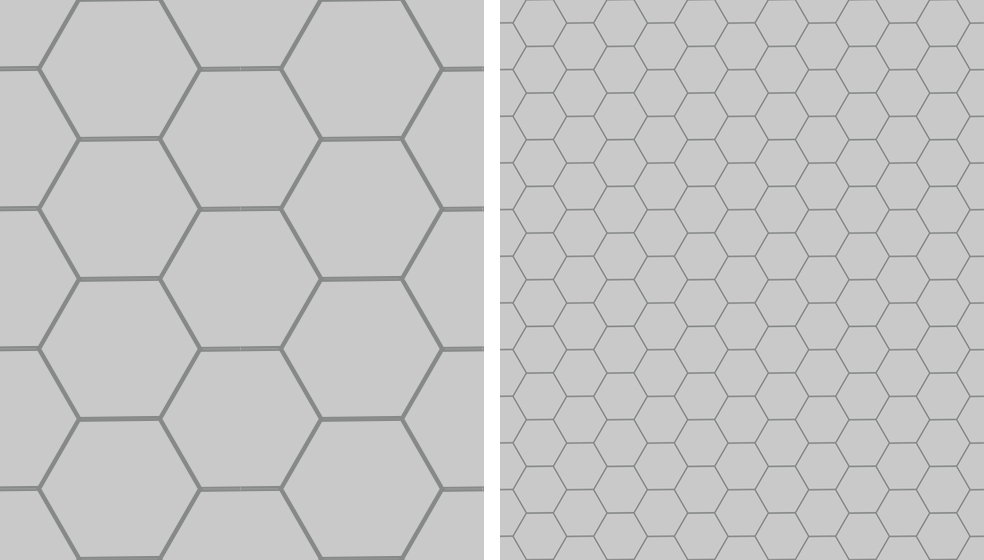
Left: one tile. Right: repeated 3 by 3.
This pattern is drawn by a Shadertoy shader. Its source:

```glsl
// Flat grey honeycomb, two columns pairs across and four cells down.
// Two interleaved lattices pick the nearest hexagon centre; distances to its
// sides give the joints, and level joints carry a thin paler streak.

float coverage(float dist, float halfWidth, float pixel) {
    return clamp(0.5 + (halfWidth - dist) / pixel, 0.0, 1.0);
}

void mainImage(out vec4 fragColor, in vec2 fragCoord) {
    vec2 uv = fragCoord / iResolution.xy;
    vec2 p = (uv + vec2(0.003, -0.002)) * vec2(2.0, 4.0);
    float pixel = 4.0 / iResolution.y;

    // Nearest centre of the two lattices, in units of the cell height
    vec2 toUnits = vec2(1.732, 1.0);
    vec2 a = (fract(p) - 0.5) * toUnits;
    vec2 b = (fract(p + 0.5) - 0.5) * toUnits;
    bool inA = dot(a, a) < dot(b, b);
    vec2 q = inA ? a : b;

    // Distances to the slanted sides and to the slightly tilted level sides
    float slanted = 0.5 - dot(abs(q), vec2(0.866, 0.5));
    float height = q.y - 0.5 * (q.y < 0.0 ? -1.0 : 1.0);
    float level = abs(height - 0.0125 * q.x);
    float joint = coverage(min(slanted, level - 0.002), 0.0157, pixel);

    vec3 color = mix(vec3(0.788), vec3(0.53, 0.537, 0.537), joint);

    // Pale streak along level joints, its strength varying by row in one lattice
    float strength = inA ? 0.65 - 0.35 * sin(1.5708 * floor(p.y + 0.5)) : 1.0;
    float streak = coverage(abs(height - 0.004 * q.x), 0.004, pixel)
                 * coverage(abs(q.x), 0.27, pixel);
    color = mix(color, vec3(0.61), streak * strength);

    // Small break at the middle of the other lattice's level joints
    float gap = coverage(abs(q.x), 0.003, pixel) * coverage(level, 0.012, pixel);
    color = mix(color, vec3(0.72), inA ? 0.0 : 0.6 * gap);

    fragColor = vec4(color, 1.0);
}
```
